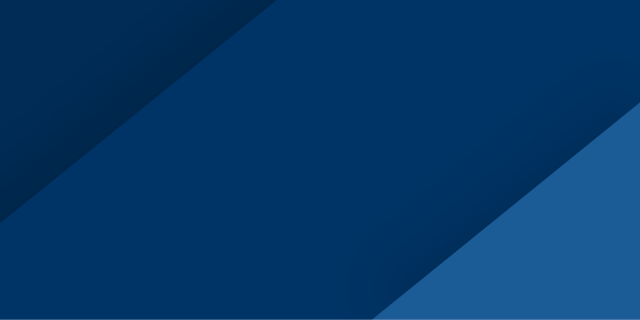
A WebGL 1 fragment shader for this background:

```glsl
precision highp float;
// Three overlapping blue diagonal sheets casting soft shadows on each other.

uniform vec2 u_resolution;

#define BACK_COLOR   vec3(0.0, 0.172, 0.338)
#define BAND_COLOR   vec3(0.0, 0.204, 0.400)
#define CORNER_COLOR vec3(0.106, 0.355, 0.588)
#define BACK_SHADE   0.13
#define BAND_SHADE   0.11
#define SHADOW_REACH 0.28
#define RIM_COLOR    vec3(0.75, 0.81, 0.87)
#define RIM_HEIGHT   0.0008

// Signed distance to the line through a and b, positive on its lower right.
float lineSide(vec2 p, vec2 a, vec2 b) {
  vec2 dir = normalize(b - a);
  return dot(p - a, vec2(dir.y, -dir.x));
}

float segmentDistance(vec2 p, vec2 a, vec2 b) {
  vec2 ab = b - a;
  float t = clamp(dot(p - a, ab) / dot(ab, ab), 0.0, 1.0);
  return length(p - a - t * ab);
}

// Shadow strength that fades smoothly from 1 at the edge to 0.
float softShadow(float dist) {
  float fade = clamp(1.0 - dist / SHADOW_REACH, 0.0, 1.0);
  return fade * fade * (1.6 - 0.6 * fade);
}

void main() {
  // Canvas height is one unit; x runs from 0 to 2 on a 2:1 canvas.
  vec2 p = gl_FragCoord.xy / u_resolution.y;
  p.x *= 2.0 * u_resolution.y / u_resolution.x;
  float pixel = 1.0 / u_resolution.y;

  // Edges of the middle band and the bright corner
  float bandSide = lineSide(p, vec2(0.0, 0.302), vec2(0.865, 1.0));
  float cornerSide = lineSide(p, vec2(1.161, 0.0), vec2(2.0, 0.680));
  float bandMask = smoothstep(-0.7 * pixel, 0.7 * pixel, bandSide);
  float cornerMask = smoothstep(-0.7 * pixel, 0.7 * pixel, cornerSide);

  // Back sheet, shaded along the band
  vec3 back = BACK_COLOR * (1.0 - BACK_SHADE * softShadow(abs(bandSide)));

  // Band, shaded by the corner with rounded shadow ends
  float cornerDist = segmentDistance(p, vec2(1.29, 0.104), vec2(1.91, 0.607));
  vec3 band = BAND_COLOR * (1.0 - BAND_SHADE * softShadow(cornerDist));

  vec3 color = mix(back, band, bandMask);
  color = mix(color, CORNER_COLOR, cornerMask);

  // Faint pale rim along the bottom, weighted by its pixel coverage
  float rim = clamp(RIM_HEIGHT / pixel - (p.y / pixel - 0.5), 0.0, 1.0);
  color = mix(color, RIM_COLOR, rim);

  gl_FragColor = vec4(color, 1.0);
}
```
